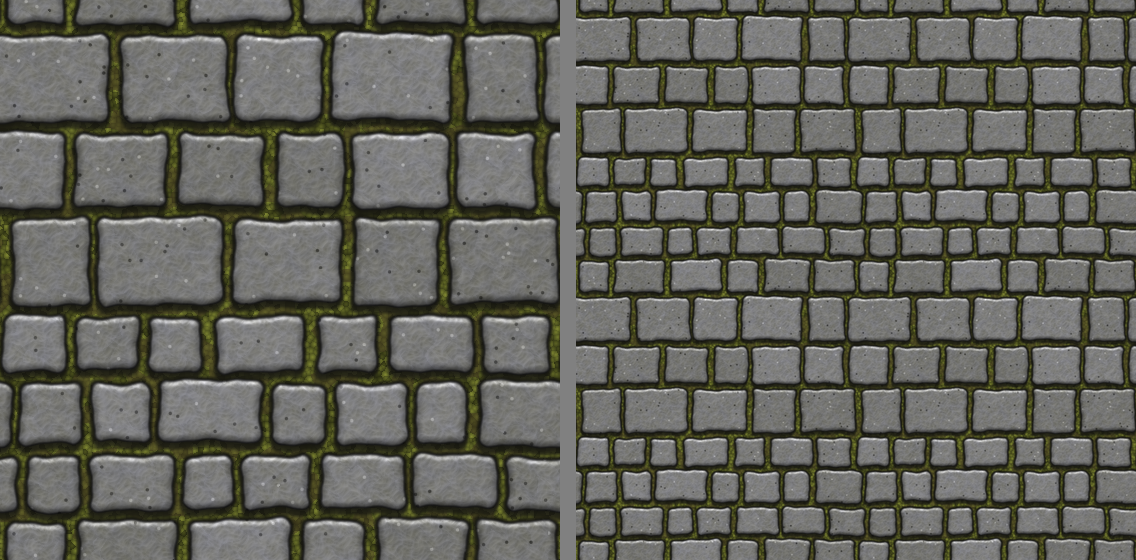
Left, the tile; right, the same tile 2 across and 2 down.
Reproduce this texture procedurally as a WebGL 1 fragment shader.

```glsl
precision highp float;
// Tiling cobblestone paving: uneven rows of worn grey setts with moss in the joints.
// Each sett is a rounded, pinched box between jittered row and column edges;
// its distance field gives the bevel light, and wrapped cellular noise the grain.
uniform vec2 u_resolution;

const float TAU = 6.2831853;
const float ROWS = 7.0;
const float CORNER = 0.018;
const vec3 STONE_DARK = vec3(0.43, 0.43, 0.412);
const vec3 STONE_LIGHT = vec3(0.525, 0.525, 0.53);
const vec3 SOIL = vec3(0.11, 0.11, 0.075);
const vec3 MOSS = vec3(0.33, 0.35, 0.13);

float wrap(float i, float n) { return floor(mod(i + 0.5, n)); }

vec2 hash2(vec2 c) {
  vec2 s = vec2(dot(c, vec2(127.1, 311.7)), dot(c, vec2(269.5, 183.3)));
  return fract(sin(s) * 43758.5453);
}

// Distance to the nearest of n x n wrapped points, and a random value of it.
vec2 cellular(vec2 p, float n) {
  vec2 cell = floor(p * n);
  vec2 f = p * n - cell;
  vec2 nearest = vec2(9.0, 0.0);
  for (int y = -1; y <= 1; y++) {
    for (int x = -1; x <= 1; x++) {
      vec2 o = vec2(float(x), float(y));
      vec2 r = hash2(vec2(wrap(cell.x + o.x, n), wrap(cell.y + o.y, n)));
      float d = length(o + r - f);
      if (d < nearest.x) nearest = vec2(d, fract(r.x * 17.0 + r.y * 5.0));
    }
  }
  return nearest;
}

float grain(vec2 p) {
  vec2 bent = p + 0.003 * sin(TAU * (p.yx * 23.0 + p * 11.0));
  return 0.6 * cellular(bent, 64.0).x + 0.4 * cellular(bent, 130.0).x;
}

// Row and column borders repeat after one canvas.
float rowEdge(float i) {
  float a = TAU * i / ROWS;
  return i / ROWS + 0.055 + 0.03 * cos(a + 0.59) - 0.01 * sin(3.0 * a);
}

float columnEdge(float j, float row, float count, float shift) {
  float jitter = hash2(vec2(wrap(j, count), row + 20.0)).x - 0.5;
  return (j + shift + 0.46 * jitter) / count;
}

// Signed distance to one sett: inset, slightly tilted, sides pinched inwards.
float settDistance(vec2 p, vec2 low, vec2 high, vec2 seed) {
  vec2 r1 = hash2(seed), r2 = hash2(seed + 31.0), tilt = hash2(seed + 57.0) - 0.5;
  low += 0.004 + 0.007 * r1;
  high -= 0.004 + 0.007 * r2;
  vec2 halfSize = 0.5 * (high - low);
  vec2 q = p - 0.5 * (low + high);
  q += 0.08 * tilt * q.yx;
  vec2 u = clamp(q / halfSize, -1.0, 1.0);
  vec2 side = fract(7.0 * mix(r1, r2, step(0.0, q)));
  vec2 pinch = (1.0 - u.yx * u.yx) * mix(vec2(-0.001), vec2(0.007), side);
  vec2 d = abs(q) - halfSize + pinch + CORNER;
  return length(max(d, 0.0)) + min(max(d.x, d.y), 0.0) - CORNER;
}

// Distance to the nearest sett and its random tone.
vec2 setts(vec2 p) {
  p += 0.0016 * sin(TAU * (p.yx * vec2(9.0, 11.0) + p * vec2(4.0, 3.0)));
  p += 0.0007 * sin(TAU * (p.yx * vec2(26.0, 23.0) - p * vec2(7.0, 9.0)));
  vec2 best = vec2(1.0, 0.0);
  float baseRow = floor((p.y - 0.055) * ROWS);
  for (int y = -1; y <= 1; y++) {
    float i = baseRow + float(y);
    float row = wrap(i, ROWS);
    float count = floor(0.87 / (rowEdge(row + 1.0) - rowEdge(row)) + 0.5);
    float shift = hash2(vec2(row, 7.0)).y;
    float baseColumn = floor(p.x * count - shift);
    for (int x = -1; x <= 1; x++) {
      float j = baseColumn + float(x);
      vec2 low = vec2(columnEdge(j, row, count, shift), rowEdge(i));
      vec2 high = vec2(columnEdge(j + 1.0, row, count, shift), rowEdge(i + 1.0));
      vec2 seed = vec2(wrap(j, count), row);
      float d = settDistance(p, low, high, seed);
      if (d < best.x) best = vec2(d, hash2(seed + 83.0).x);
    }
  }
  return best;
}

vec3 stoneColor(vec2 p, float depth, vec2 slope, float tone) {
  float g = grain(p);
  float relief = g - grain(p + vec2(-0.0008, 0.0018));
  vec2 patch1 = cellular(p + 0.006 * sin(TAU * p.yx * 17.0), 38.0);
  vec2 fleck = cellular(p, 50.0);
  float blend = 0.5 + 0.5 * (tone - 0.5) + 0.9 * (g - 0.42) + 0.35 * (patch1.y - 0.5);
  vec3 color = mix(STONE_DARK, STONE_LIGHT, clamp(blend, 0.0, 1.0));
  color += 0.13 * relief + (patch1.x - 0.4) * vec3(-0.012, -0.008, 0.03);
  float dot1 = 1.0 - smoothstep(0.08, 0.22, fleck.x);
  color += dot1 * (0.16 * step(fleck.y, 0.07) - 0.2 * step(0.91, fleck.y));
  // Worn bevel: bright upper lip, dim sides and bottom, dark outline.
  float bevel = 1.0 - smoothstep(0.0, 0.017, depth);
  float lip = (depth - 0.0065) / 0.0042;
  color += 0.27 * max(slope.y, 0.0) * exp(-lip * lip) * (0.55 + g);
  color *= 1.0 - bevel * (0.5 * max(-slope.y, 0.0) + 0.28 * abs(slope.x));
  return color * mix(0.36, 1.0, smoothstep(0.0, 0.005, depth));
}

vec3 jointColor(vec2 p, float gap, float shade) {
  vec2 tuft = cellular(p, 110.0);
  float growth = smoothstep(0.0, 0.008, gap) * (1.0 - 0.85 * shade);
  vec3 moss = MOSS * (0.65 + 0.6 * tuft.y) * (1.25 - 0.6 * tuft.x);
  moss = mix(moss, vec3(0.27, 0.23, 0.13), 0.5 * step(0.7, cellular(p, 30.0).y));
  return mix(SOIL * (0.8 + 0.4 * tuft.y), moss, growth);
}

void main() {
  vec2 p = gl_FragCoord.xy / u_resolution;
  float pixel = 1.0 / u_resolution.y;
  float e = 0.0015;
  vec2 sett = setts(p);
  vec2 slope = vec2(setts(p + vec2(e, 0.0)).x, setts(p + vec2(0.0, e)).x) - sett.x;
  float shade = 1.0 - smoothstep(-0.004, 0.007, setts(p + vec2(0.002, 0.011)).x);
  vec3 stone = stoneColor(p, -sett.x, slope / e, sett.y);
  vec3 joint = jointColor(p, sett.x, shade);
  float cover = 1.0 - smoothstep(-pixel, pixel, sett.x);
  gl_FragColor = vec4(mix(joint, stone, cover), 1.0);
}
```
